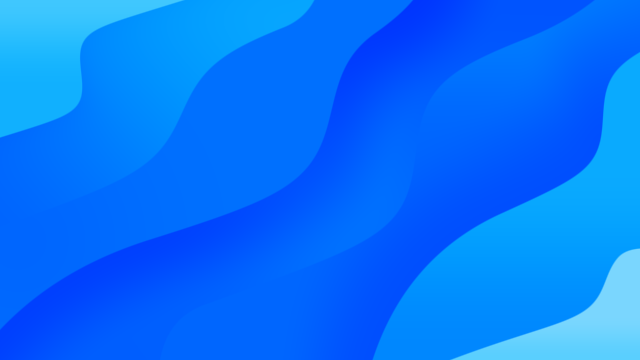
Write a Shadertoy shader that draws this background.

```glsl
#define TOP_LEVEL 0.69
#define POOL_LEVEL 0.44
#define DEEP_LEVEL 0.25
#define SLOPE_LEVEL 0.31
#define SHORE_LEVEL 0.53
#define CORNER_LEVEL 0.84
#define EDGE_SOFTNESS 0.75

// Blue ramp: a higher level shifts toward pale cyan
vec3 blue(float level) {
    float pale = max(level - 0.53, 0.0);
    return vec3(16.0 * pale * pale * pale, level, 0.995);
}

// Falling line with one smooth rise; each bend is (start, strength)
float wave(float s, vec2 centre, float fall, float rise, float width,
           vec2 leftBend, vec2 rightBend) {
    float d = s - centre.x;
    float before = max(leftBend.x - s, 0.0);
    float after = max(s - rightBend.x, 0.0);
    return centre.y - fall * d + rise * tanh(d / width)
         - leftBend.y * before * before + rightBend.y * after * after;
}

// Smooth coverage of the region below an edge
float below(float depth) {
    float soft = EDGE_SOFTNESS * fwidth(depth);
    return smoothstep(-soft, soft, depth);
}

void mainImage(out vec4 fragColor, in vec2 fragCoord) {
    vec2 p = fragCoord / iResolution.y;

    // Diagonal axes: s runs along the bands, t runs across them
    float s = p.x + p.y;
    float t = p.y - p.x;

    // Depth below each wavy edge, from upper left to lower right
    float crest = wave(s, vec2(1.025, 0.574), 0.53, 0.172, 0.097,
                       vec2(0.0), vec2(2.0, 0.0)) - t;
    float upper = wave(s, vec2(1.195, 0.182), 0.48, 0.208, 0.245,
                       vec2(0.0), vec2(1.71, 2.4)) - t;
    float middle = wave(s, vec2(1.62, -0.224), 0.53, 0.32, 0.28,
                        vec2(0.75, 0.42), vec2(1.95, 1.3)) - t;
    float lower = wave(s, vec2(1.73, -0.58), 0.47, 0.309, 0.25,
                       vec2(0.72, 2.1), vec2(2.35, 0.58)) - t;
    float shore = wave(s, vec2(2.35, -1.0), 0.38, 0.195, 0.155,
                       vec2(1.8, 0.58), vec2(3.0, 0.0)) - t;
    float corner = wave(s, vec2(1.905, -1.461), 0.6, 0.145, 0.14,
                        vec2(1.75, 0.15), vec2(2.0, -3.0)) - t;

    // Brightness inside each band
    float topLevel = TOP_LEVEL + 0.09 * smoothstep(0.75, 1.0, p.y);
    float skyLevel = mix(0.39, 0.65, smoothstep(0.25, 1.75, s))
                   - 0.03 * exp(-12.0 * max(crest, 0.0));
    float poolLevel = POOL_LEVEL - 0.04 * exp(-8.0 * dot(p - vec2(0.05, 0.33), p - vec2(0.05, 0.33)));

    vec2 fromGlow = p - vec2(0.93, 0.42);
    float deepLevel = DEEP_LEVEL + 0.12 * smoothstep(0.0, 0.35, middle)
                    + 0.08 * exp(-11.0 * dot(fromGlow, fromGlow))
                    - 0.04 * smoothstep(0.6, 1.0, p.y);
    float slopeLevel = SLOPE_LEVEL + 0.09 * smoothstep(0.0, 0.45, -shore)
                     + 0.10 * smoothstep(0.6, 1.0, p.y);
    float shoreLevel = SHORE_LEVEL + 0.135 * smoothstep(0.03, 0.52, p.y);
    float cornerLevel = CORNER_LEVEL - 0.03 * smoothstep(0.12, 0.0, p.y);

    // Stack the bands
    vec3 color = blue(topLevel);
    color = mix(color, blue(skyLevel), below(crest));
    color = mix(color, blue(poolLevel), below(upper));
    color = mix(color, blue(deepLevel), below(middle));
    color = mix(color, blue(slopeLevel), below(lower));
    color = mix(color, blue(shoreLevel), below(shore));
    color = mix(color, blue(cornerLevel), below(corner));
    fragColor = vec4(color, 1.0);
}
```
